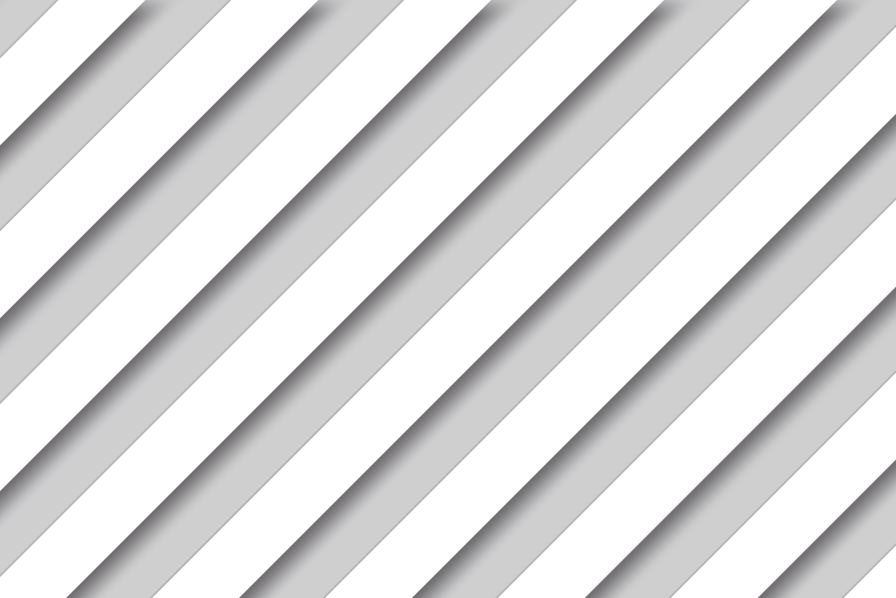
Write a WebGL 2 fragment shader that draws this pattern.

```glsl
#version 300 es
precision highp float;
// Diagonal white paper strips casting soft shadows onto grey gaps.

#define PERIOD 0.2891        // stripe spacing along x, in canvas heights
#define OFFSET 0.2432        // first shadowed edge along the top, in canvas heights
#define GAP 0.4966           // grey share of each period
#define SHADOW_REACH 0.236   // shadow end, in periods
#define SHADOW_START -0.034  // shadow start, tucked under the strip
#define RIM_WIDTH 0.022      // thin line at the lit edge, in periods
#define RIM_STRENGTH 0.38
#define TOP_FADE 0.034       // shadow tip softness at the top, in canvas heights

uniform vec2 u_resolution;
out vec4 fragColor;

const vec3 PAPER = vec3(1.0);
const vec3 GREY = vec3(0.81, 0.81, 0.815);
const vec3 SHADOW = vec3(0.415, 0.405, 0.415);

// Signed position across the gap: 0 at the shadowed edge, GAP at the lit edge.
float gapPosition(vec2 p) {
    float phase = (p.x + 1.0 - p.y - OFFSET) / PERIOD;
    float halfGap = 0.5 * GAP;
    return fract(phase - halfGap + 0.5) - 0.5 + halfGap;
}

// Grey floor with the cast shadow and the fine rim.
vec3 floorColor(float across, float depth) {
    float shadow = 1.0 - smoothstep(SHADOW_START, SHADOW_REACH, across);
    shadow *= smoothstep(-0.016, TOP_FADE, depth);
    float rim = RIM_STRENGTH * smoothstep(GAP - RIM_WIDTH, GAP, across);
    return mix(GREY, SHADOW, max(shadow, rim));
}

void main() {
    vec2 p = gl_FragCoord.xy / u_resolution.y;
    float across = gapPosition(p);

    // Antialiased coverage of the gap between strips
    float aa = 1.0 / (u_resolution.y * PERIOD);
    float inside = 0.5 * GAP - abs(across - 0.5 * GAP);
    float gap = smoothstep(-aa, aa, inside);

    vec3 color = mix(PAPER, floorColor(across, 1.0 - p.y), gap);
    fragColor = vec4(color, 1.0);
}
```
